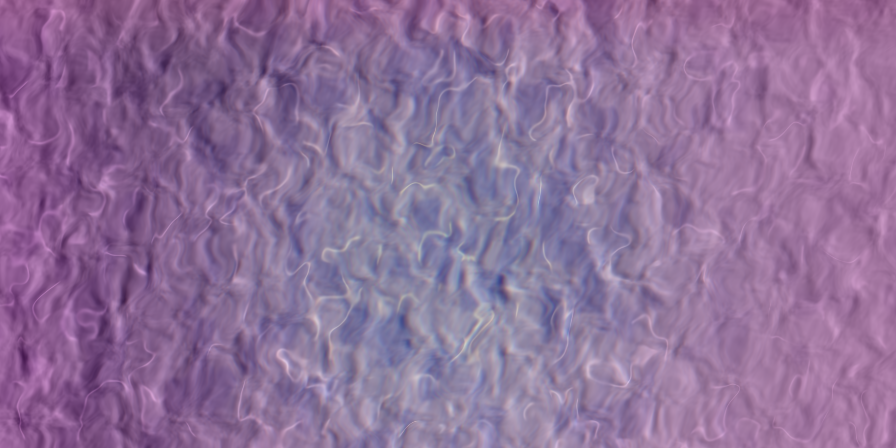
Reproduce this texture procedurally as a WebGL 2 fragment shader.

```glsl
#version 300 es
precision highp float;

uniform vec2 u_resolution;
out vec4 outColor;

float hash(vec2 p) {
    return fract(sin(dot(p, vec2(127.1, 311.7))) * 43758.5);
}

float valueNoise(vec2 p) {
    vec2 cell = floor(p);
    vec2 f = fract(p);
    f = f * f * f * (f * (f * 6.0 - 15.0) + 10.0);
    float low = mix(hash(cell), hash(cell + vec2(1.0, 0.0)), f.x);
    float high = mix(hash(cell + vec2(0.0, 1.0)), hash(cell + vec2(1.0)), f.x);
    return mix(low, high, f.y);
}

float fbm(vec2 p, int octaves) {
    float sum = 0.0;
    float amplitude = 0.5;
    for (int i = 0; i < octaves; i++) {
        sum += amplitude * valueNoise(p);
        p = mat2(1.6, 1.1, -1.1, 1.6) * p + 7.3;
        amplitude *= 0.5;
    }
    return sum;
}

// Bends and leans the plane so that the cells become irregular strands
vec2 warp(vec2 p, float lean, float amount) {
    vec2 bend = vec2(fbm(p * 13.0, 2), fbm(p * 13.0 + 31.7, 2)) - 0.375;
    return vec2(p.x - lean * p.y, p.y * 0.72) + amount * bend;
}

float tissueHeight(vec2 p, float scale) {
    return fbm(warp(p, 0.12, 0.07) * scale, 4);
}

// Slope facing the light: positive is lit, negative is shaded
float relief(vec2 p, vec2 toLight, float scale) {
    return tissueHeight(p - toLight, scale) - tissueHeight(p + toLight, scale);
}

// Thin curved threads along the mid level of a noise field
float threads(vec2 p, float scale, float width) {
    float level = fbm(warp(p, 0.2, 0.09) * scale + 19.0, 2) - 0.375;
    float patches = smoothstep(0.38, 0.68, valueNoise(p * 23.0 + 4.0));
    return exp(-level * level / (width * width)) * patches;
}

float glow(vec2 p, vec2 center, vec2 radius) {
    vec2 q = (p - center) / radius;
    return exp(-dot(q, q));
}

// Raised droplet, shaded on the left with a crescent on the right
float droplet(vec2 p, vec2 center, float radius) {
    vec2 q = (p - center) / radius;
    float d = length(q);
    float facing = dot(q, vec2(0.97, -0.15));
    float body = facing * smoothstep(1.25, 0.7, d);
    float rim = exp(-pow((d - 0.95) / 0.16, 2.0)) * max(facing, 0.0);
    return body * 0.10 + rim * 0.09;
}

vec3 background(vec2 p, float center) {
    vec3 purple = vec3(0.505, 0.325, 0.525);
    vec3 mauve = vec3(0.645, 0.46, 0.63);
    vec3 greyBlue = vec3(0.545, 0.525, 0.635);
    vec3 rose = vec3(0.60, 0.385, 0.56);
    vec3 color = mix(purple, mauve, smoothstep(0.25, 1.6, p.x));
    color = mix(color, greyBlue, center);
    color = mix(color, rose, 0.65 * smoothstep(0.86, 1.02, p.y));
    color += vec3(0.06, 0.03, 0.05) * smoothstep(0.25, 0.0, p.x);
    color += vec3(0.05, 0.045, 0.035) * glow(p, vec2(1.12, 0.0), vec2(0.6, 0.3));
    color -= vec3(0.055, 0.03, 0.05) * glow(p, vec2(0.42, 0.86), vec2(0.28, 0.18));
    return color;
}

void main() {
    vec2 p = gl_FragCoord.xy / u_resolution.y;
    p.x += 1.0 - 0.5 * u_resolution.x / u_resolution.y;

    // Broad colour zones with a soft uneven boundary
    vec2 drift = 0.12 * (vec2(fbm(p * 5.0, 3), fbm(p * 5.0 + 11.0, 3)) - 0.44);
    float center = min(1.0, 1.12 * glow(p + drift, vec2(1.0, 0.40), vec2(0.53, 0.60)));
    float core = glow(p, vec2(0.99, 0.46), vec2(0.38, 0.42));
    float rightSide = smoothstep(1.25, 1.75, p.x);
    vec3 color = background(p, center);

    // Relief, with a slight colour split between the channels
    vec2 toLight = vec2(0.0065, 0.0025);
    vec2 split = vec2(0.0035, 0.001) * center;
    vec3 slope = vec3(relief(p + split, toLight, 19.0),
                      relief(p, toLight, 19.0),
                      relief(p - split, toLight, 19.0));
    float contrast = mix(0.62, 0.40, rightSide);
    color += slope * contrast * mix(vec3(1.0, 0.9, 0.95), vec3(1.0, 1.0, 0.65), core);

    // Dark pools and fine fibres
    float pools = smoothstep(0.50, 0.80, valueNoise(warp(p, 0.1, 0.05) * 21.0 + 43.0));
    vec3 poolTint = mix(vec3(0.06, 0.06, 0.05), vec3(0.09, 0.075, 0.015), center);
    color -= pools * poolTint * mix(1.0, 0.6, rightSide);
    float fibres = fbm(vec2(p.x - 0.3 * p.y, p.y * 0.4) * 75.0, 2) - 0.375;
    color += fibres * 0.07;

    // Pale threads: pink at the sides, yellow in the middle
    vec3 threadTint = mix(vec3(0.14, 0.11, 0.13), vec3(0.14, 0.15, 0.03), core);
    color += threads(p, 15.0, 0.028) * threadTint * mix(1.0, 0.5, rightSide);

    // Three larger droplets
    float drops = droplet(p, vec2(1.135, 0.857), 0.038)
                + droplet(p, vec2(1.553, 0.492), 0.052)
                + 0.7 * droplet(p, vec2(0.505, 0.505), 0.040);
    color += drops * vec3(1.0, 0.95, 0.85);

    outColor = vec4(clamp(color, 0.0, 1.0), 1.0);
}
```
